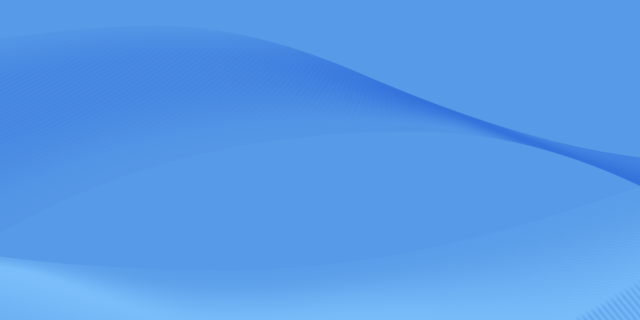
Give the GLSL for this background, as a WebGL 1 fragment shader.

```glsl
precision highp float;
uniform vec2 u_resolution;

#define SKY vec3(0.343, 0.604, 0.905)
#define INK vec3(0.185, 0.425, 0.855)
#define GLOW vec3(0.487, 0.752, 0.985)
#define BODY_STRENGTH 0.41
#define THREADS 105.0
#define THREAD_DEPTH 0.035
#define HATCHES 62.0
#define HATCH_DEPTH 0.22

const float TAU = 6.2831853;

// Cubic through two knots, each given as (x, y, slope)
float hermite(float x, vec3 a, vec3 b) {
  float h = b.x - a.x;
  float t = clamp((x - a.x) / h, 0.0, 1.0);
  float rise = t * t * (3.0 - 2.0 * t);
  float u = 1.0 - t;
  return mix(a.y, b.y, rise) + h * t * u * (u * a.z - t * b.z);
}

float ribbonTop(float x) {
  vec3 crest = vec3(0.247, 0.919, 0.0);
  vec3 slope = vec3(0.56, 0.773, -0.86);
  if (x < crest.x) return hermite(x, vec3(0.0, 0.878, 0.29), crest);
  if (x < slope.x) return hermite(x, crest, slope);
  return hermite(x, slope, vec3(1.0, 0.508, -0.25));
}

float ribbonBottom(float x) {
  vec3 crest = vec3(0.651, 0.5885, 0.0);
  if (x < crest.x) return hermite(x, vec3(0.0, 0.271, 1.15), crest);
  return hermite(x, crest, vec3(1.0, 0.419, -0.95));
}

float waveTop(float x) {
  vec3 trough = vec3(0.36, 0.156, 0.0);
  if (x < trough.x) return hermite(x, vec3(0.0, 0.198, -0.27), trough);
  return hermite(x, trough, vec3(1.0, 0.417, 0.72));
}

// Coverage of the side where the distance is positive
float cover(float d, float pixel) {
  return smoothstep(-pixel, pixel, d);
}

// Dark twisted ribbon: opacity of the ink
float ribbonInk(vec2 uv, float pixel) {
  float top = ribbonTop(uv.x);
  float bottom = ribbonBottom(uv.x);
  float s = (top - uv.y) / (top - bottom);

  // Broad soft veil on the left
  float veil = smoothstep(-0.12, 0.25, s) * (1.0 - 0.85 * smoothstep(0.4, 1.0, s));

  // Dense fold that crosses from the top edge to the bottom edge
  float foldAt = smoothstep(0.7, 0.92, uv.x);
  float falloff = mix(0.88, 0.4, foldAt);
  float fold = 0.88 * (1.0 - falloff * smoothstep(0.0, 0.9, abs(s - foldAt)));
  float ink = mix(BODY_STRENGTH * veil, fold, smoothstep(0.28, 0.68, uv.x));

  // Fine diagonal threads
  float thread = sin(TAU * THREADS * (uv.y - 0.9 * uv.x + 0.15 * s));
  ink += THREAD_DEPTH * thread * veil * (1.0 - smoothstep(0.5, 0.7, uv.x));
  return ink * cover(top - uv.y, pixel) * cover(uv.y - bottom, pixel);
}

// Pale wave at the foot: opacity of the glow
float waveGlow(vec2 uv, float pixel) {
  float depth = waveTop(uv.x) - uv.y;
  float width = mix(0.035, 0.19, smoothstep(0.0, 0.35, uv.x));
  width += 0.22 * smoothstep(0.5, 1.0, uv.x);
  float start = mix(0.4, 0.08, smoothstep(0.0, 0.25, uv.x));
  float glow = mix(start, 0.93, smoothstep(0.0, 1.0, depth / width));

  // Dimmer pocket under the bright ridge on the left
  float ridge = 0.17 - 0.6 * uv.x;
  glow -= 0.32 * smoothstep(0.0, 0.18, ridge - uv.y);

  // Fine threads toward the right
  float thread = sin(TAU * THREADS * (uv.y + 0.35 * uv.x));
  glow += THREAD_DEPTH * thread * smoothstep(0.55, 1.0, uv.x);

  // Open hatching past the lower right end of the wave
  float corner = 1.18 * (uv.x - 0.898) - uv.y;
  float hatch = sin(TAU * HATCHES * (uv.y + 2.4 * uv.x) * 0.6);
  glow = mix(glow, 0.58 + HATCH_DEPTH * hatch, smoothstep(-0.015, 0.02, corner));
  return glow * cover(depth, pixel);
}

void main() {
  vec2 uv = gl_FragCoord.xy / u_resolution;
  float pixel = 1.0 / u_resolution.y;
  vec3 color = mix(SKY, GLOW, waveGlow(uv, pixel));
  color = mix(color, INK, ribbonInk(uv, pixel));
  gl_FragColor = vec4(color, 1.0);
}
```
